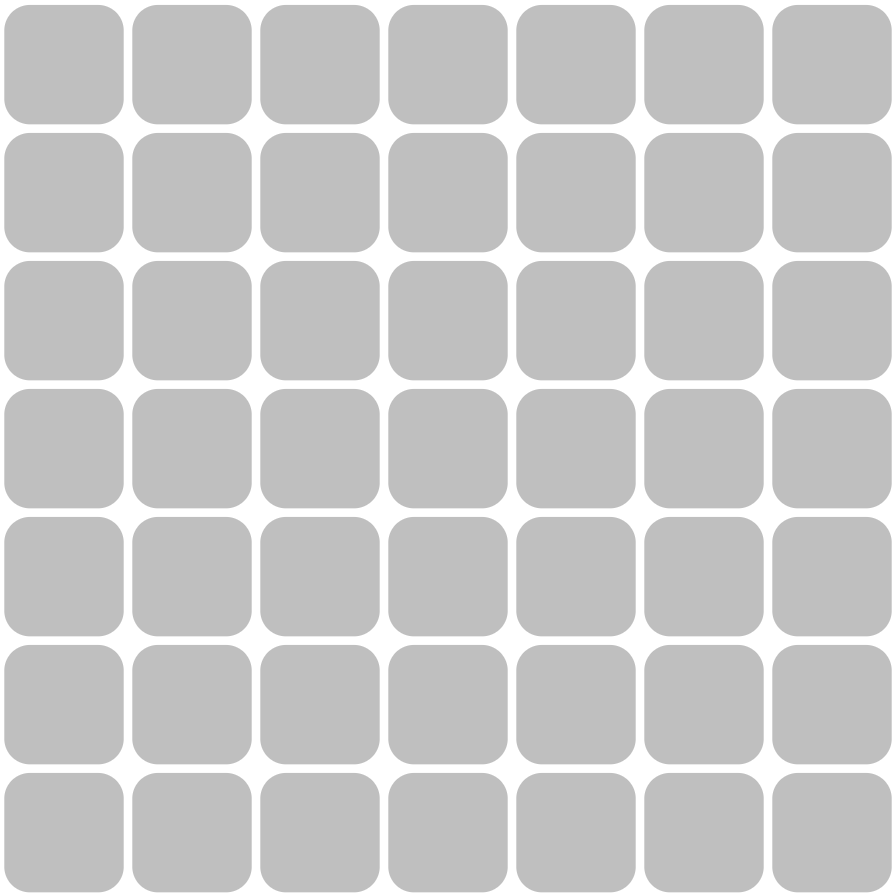
Write a Shadertoy shader that draws this pattern.

```glsl
// Seven by seven grid of flat grey rounded square tiles on white.
// Each cell is folded with fract and shaded by a rounded box distance,
// with edges smoothed over one pixel. Whole repeats make it tile.

const float REPEATS = 7.0;
const float TILE_SIZE = 0.933;      // tile width as a share of its cell
const float CORNER_RADIUS = 0.2;    // in cell units
const vec2 TILE_SHIFT = vec2(0.0, -0.005);
const vec3 TILE_GREY = vec3(0.75);
const vec3 GAP_WHITE = vec3(1.0);

// Signed distance to a rounded box centred at the origin
float roundedBox(vec2 p, vec2 halfSize, float radius) {
    vec2 q = abs(p) - halfSize + radius;
    return length(max(q, 0.0)) + min(max(q.x, q.y), 0.0) - radius;
}

// Antialiased coverage of a shape from its distance
float coverage(float dist, float pixel) {
    return clamp(0.5 - dist / pixel, 0.0, 1.0);
}

void mainImage(out vec4 fragColor, in vec2 fragCoord) {
    // Local cell coordinates, centred on each tile
    vec2 grid = fragCoord / iResolution.xy * REPEATS;
    vec2 cell = fract(grid - TILE_SHIFT) - 0.5;
    float pixel = REPEATS / min(iResolution.x, iResolution.y);

    // Tile over gap
    float dist = roundedBox(cell, vec2(0.5 * TILE_SIZE), CORNER_RADIUS);
    vec3 color = mix(GAP_WHITE, TILE_GREY, coverage(dist, pixel));
    fragColor = vec4(color, 1.0);
}
```
